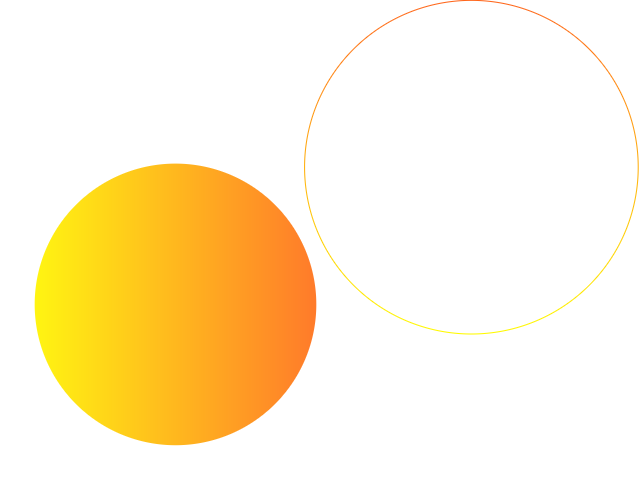
Reproduce this background procedurally as a WebGL 2 fragment shader.

```glsl
#version 300 es
precision highp float;

uniform vec2 u_resolution;
out vec4 fragColor;

float circleDistance(vec2 p, vec2 center, float radius) {
    return length(p - center) - radius;
}

// Antialiased coverage of a signed distance
float coverage(float dist, float pixel) {
    return clamp(0.5 - dist / pixel, 0.0, 1.0);
}

void main() {
    // Canvas height is one unit
    vec2 p = gl_FragCoord.xy / u_resolution.y;
    float pixel = 1.0 / u_resolution.y;
    vec3 color = vec3(1.0);

    // Filled disc, yellow to orange from left to right
    vec2 discCenter = vec2(0.3482, 0.3960);
    float discRadius = 0.2794;
    float across = clamp((p.x - discCenter.x) / discRadius * 0.5 + 0.5, 0.0, 1.0);
    vec3 discColor = mix(vec3(1.0, 0.96, 0.07), vec3(1.0, 0.48, 0.165), across);
    color = mix(color, discColor, coverage(circleDistance(p, discCenter, discRadius), pixel));

    // Thin ring, yellow to orange from bottom to top
    vec2 ringCenter = vec2(0.9353, 0.6683);
    float ringRadius = 0.3310;
    float upward = clamp((p.y - ringCenter.y) / ringRadius * 0.5 + 0.5, 0.0, 1.0);
    vec3 ringColor = mix(vec3(1.0, 0.98, 0.0), vec3(1.0, 0.40, 0.11), upward);
    float halfWidth = 0.00105;
    float ringEdge = abs(circleDistance(p, ringCenter, ringRadius));
    float ring = coverage(ringEdge - halfWidth, pixel);
    color = mix(color, ringColor, ring);

    fragColor = vec4(color, 1.0);
}
```
